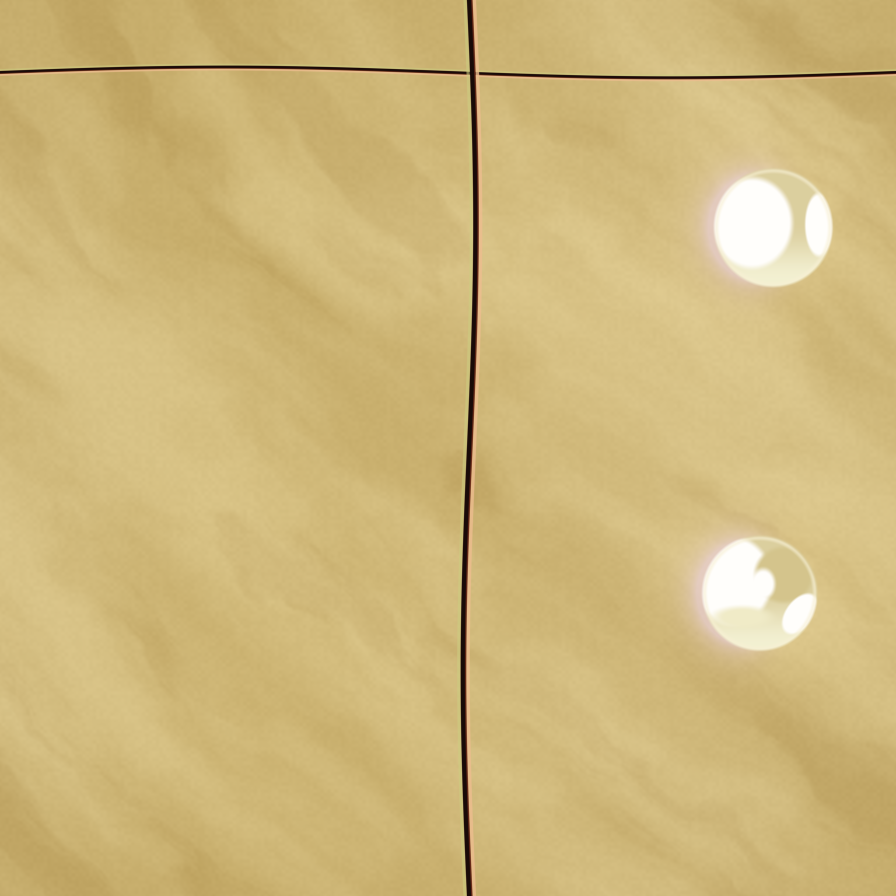
Give the GLSL for this texture, as a Shadertoy shader.

```glsl
// Polished cream marble tiles with one dark joint each way and two lamp reflections.
// Wrapped noise on a sheared lattice makes the diagonal clouds; the joints are
// distances to gently bowed lines, and each lamp is a disc of overlapping ellipses.

const float TAU = 6.2831853;

float hash(vec2 p) {
    return fract(sin(dot(p, vec2(127.1, 311.7))) * 43758.5453);
}

// Value noise that repeats every 'period' cells
float noise(vec2 p, vec2 period) {
    vec2 cell = floor(p), f = fract(p);
    f = f * f * (3.0 - 2.0 * f);
    vec2 a = mod(cell, period), b = mod(cell + 1.0, period);
    return mix(mix(hash(a), hash(vec2(b.x, a.y)), f.x),
               mix(hash(vec2(a.x, b.y)), hash(b), f.x), f.y);
}

float fbm(vec2 p, vec2 freq) {
    float sum = 0.0, amp = 0.5;
    for (int i = 0; i < 5; i++) {
        sum += amp * noise(p * freq, freq);
        freq *= 2.0;
        amp *= 0.52;
    }
    return sum;
}

// Soft coverage of an ellipse
float blob(vec2 p, vec2 center, vec2 radii, float soft) {
    return 1.0 - smoothstep(1.0 - soft, 1.0 + soft, length((p - center) / radii));
}

// Coverage of a band of half width w around zero
float band(float d, float w, float px) {
    return 1.0 - smoothstep(w - px, w + px, abs(d));
}

vec3 marble(vec2 uv) {
    vec2 warp = vec2(fbm(uv, vec2(4.0)), fbm(uv + vec2(0.37, 0.61), vec2(5.0))) - 0.5;
    vec2 q = vec2(uv.x + uv.y, uv.y) + 0.22 * warp;
    float cloud = fbm(q, vec2(6.0, 4.0));
    float vein = fbm(q + 0.43, vec2(9.0, 4.0));
    float broad = noise(uv * 3.0, vec2(3.0));
    vec3 col = mix(vec3(0.785, 0.685, 0.425), vec3(0.850, 0.765, 0.525),
                   smoothstep(0.22, 0.75, cloud));
    col -= vec3(0.030, 0.037, 0.040) * smoothstep(0.53, 0.68, vein);
    col += 0.020 * (broad - 0.5);
    // The right-hand side catches more light
    col += vec3(0.010, 0.014, 0.026) * (0.5 - 0.5 * cos(TAU * (uv.x - 0.3)));
    return col + 0.018 * (noise(uv * 256.0, vec2(256.0)) - 0.5);
}

// Dark joint with a cool fringe on one side and a warm one on the other
vec3 joint(vec3 col, float d, float w, float px) {
    col = mix(col, vec3(0.80, 0.80, 0.50), 0.6 * band(d + w * 1.5, w * 0.6, px));
    col = mix(col, vec3(0.93, 0.74, 0.56), 0.8 * band(d - w * 1.9, w * 0.7, px));
    col = mix(col, vec3(0.40, 0.16, 0.09), band(d - w * 0.5, w * 0.8, px));
    return mix(col, vec3(0.10, 0.04, 0.03), band(d, w * 0.8, px));
}

vec3 lamp(vec3 col, vec2 d, float radius, bool swirled, float px) {
    vec2 l = d / radius;
    float soft = px / radius + 0.02;
    // Lilac halo, stronger on the left
    float halo = exp(-5.0 * max(length(l + vec2(0.15, 0.0)) - 0.95, 0.0));
    col = mix(col, vec3(0.89, 0.79, 0.84), 0.65 * halo * smoothstep(0.7, -0.8, l.x));
    col += 0.035 * exp(-1.2 * dot(l, l) * 0.3);

    // Glass body, paler towards the bottom
    vec3 glass = mix(vec3(0.86, 0.81, 0.62), vec3(0.95, 0.94, 0.82),
                     1.0 - smoothstep(-0.9, 0.1, l.y));
    vec3 white = vec3(1.0, 0.995, 0.985);
    vec2 lobe = swirled ? vec2(-0.48, 0.22) : vec2(-0.36, 0.08);
    glass = mix(glass, white, blob(l, lobe, vec2(0.68, 0.76), 0.09));
    if (swirled) {
        glass = mix(glass, vec3(0.83, 0.77, 0.55), blob(l, vec2(0.42, 0.32), vec2(0.50, 0.48), 0.12));
        glass = mix(glass, white, blob(l, vec2(0.06, 0.16), vec2(0.20, 0.26), 0.25));
        glass = mix(glass, vec3(0.94, 0.92, 0.78), blob(l, vec2(-0.30, -0.42), vec2(0.48, 0.18), 0.35));
    }
    // Bright lens on the right, tilted in the swirled lamp
    float tilt = swirled ? -0.65 : 0.0;
    vec2 m = l - (swirled ? vec2(0.70, -0.36) : vec2(0.78, 0.05));
    m = mat2(cos(tilt), -sin(tilt), sin(tilt), cos(tilt)) * m;
    glass = mix(glass, white, blob(m, vec2(0.0), vec2(0.24, swirled ? 0.40 : 0.53), 0.10));

    glass = mix(glass, vec3(0.97, 0.94, 0.83), 0.6 * band(length(l) - 0.96, 0.03, soft));
    return mix(col, glass, blob(l, vec2(0.0), vec2(1.0), soft));
}

void mainImage(out vec4 fragColor, in vec2 fragCoord) {
    vec2 uv = fragCoord / iResolution.xy;
    float px = 0.75 / min(iResolution.x, iResolution.y);
    vec3 col = marble(uv);

    // Lamp reflections, one above the other
    for (int i = 0; i < 2; i++) {
        float k = float(i);
        vec2 center = vec2(0.863 - 0.015 * k, 0.746 - 0.408 * k);
        vec2 d = fract(uv - center + 0.5) - 0.5;
        col = lamp(col, d, 0.066 - 0.002 * k, i == 1, px);
    }

    // Joints bow slightly and meet themselves at the edges
    float across = 0.9195 + 0.006 * sin(TAU * uv.x) - uv.y;
    float upright = uv.x - 0.5235 + 0.007 * sin(TAU * uv.y);
    col = joint(col, across, 0.0016, px);
    col = joint(col, upright, 0.0030, px);

    fragColor = vec4(clamp(col, 0.0, 1.0), 1.0);
}
```
